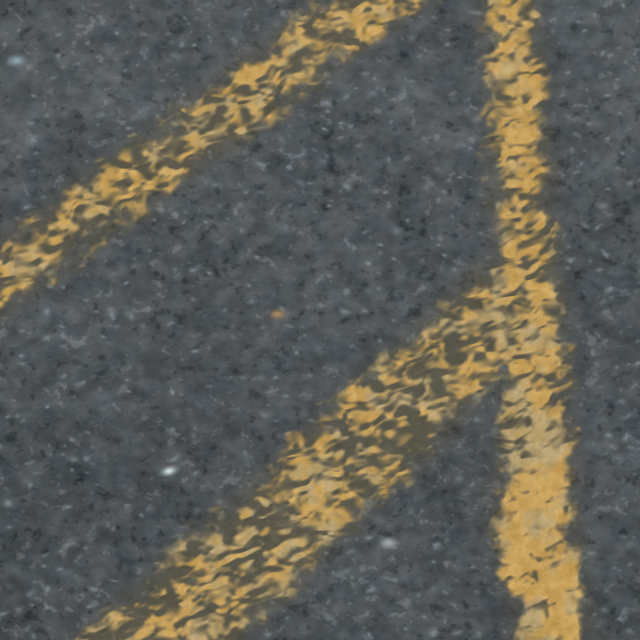
A three.js fragment shader for this texture:

```glsl
// Worn yellow road stripes meeting on dark, speckled asphalt.
varying vec2 vUv;

#define ASPHALT vec3(0.308, 0.328, 0.340)
#define PAINT vec3(0.780, 0.630, 0.360)
#define PAINT_PALE vec3(0.690, 0.620, 0.460)
#define PAINT_WORN vec3(0.370, 0.345, 0.270)
#define FLECK vec3(0.520, 0.565, 0.580)
#define GRAIN 0.15
#define EDGE_SOFT 0.016
#define EDGE_ROUGH 0.034
#define FLECK_CELLS 30.0

float hash(vec2 p) {
  vec3 q = fract(vec3(p.xyx) * 0.1031);
  q += dot(q, q.yzx + 33.33);
  return fract((q.x + q.y) * q.z);
}

float noise(vec2 p) {
  vec2 i = floor(p), f = fract(p);
  f = f * f * (3.0 - 2.0 * f);
  return mix(mix(hash(i), hash(i + vec2(1.0, 0.0)), f.x),
             mix(hash(i + vec2(0.0, 1.0)), hash(i + 1.0), f.x), f.y);
}

// Octaves are turned against each other to hide the lattice.
float fbm(vec2 p) {
  float sum = 0.0, amp = 0.5;
  for (int i = 0; i < 3; i++) {
    p = mat2(1.6, 1.2, -1.2, 1.6) * p + 17.3;
    sum += amp * noise(p * 0.5);
    amp *= 0.55;
  }
  return sum / 0.926;
}

// Depth inside a stripe whose half width runs from w.x at a to w.y at b.
float stripe(vec2 p, vec2 a, vec2 b, vec2 w) {
  vec2 ab = b - a;
  float t = clamp(dot(p - a, ab) / dot(ab, ab), 0.0, 1.0);
  return mix(w.x, w.y, t) - length(p - a - ab * t);
}

// Soft stone chip, wider than tall.
float chip(vec2 p, vec2 c, float r) {
  vec2 d = (p - c) * vec2(0.8, 1.2);
  return exp(-dot(d, d) / (r * r));
}

vec3 asphalt(vec2 p) {
  float broad = fbm(p * 8.0);
  float grain = fbm(p * vec2(50.0, 64.0));
  vec3 col = ASPHALT + GRAIN * (grain - 0.5);
  col += 0.06 * (broad - 0.5) + 0.025 * (p.y - 0.5);
  // Faint warm and cool tints in the stone
  float tint = fbm(p * 38.0 + 40.0) - 0.5;
  col += tint * vec3(0.025, 0.0, -0.02);
  // Dark pits and pale crumbs
  float crumb = fbm(p * vec2(66.0, 80.0) + 70.0);
  col -= 0.07 * smoothstep(0.62, 0.82, crumb);
  col += 0.09 * smoothstep(0.36, 0.16, crumb);
  // Scattered pale chips, two sizes
  vec2 bent = p + 0.010 * vec2(noise(p * 60.0), noise(p * 60.0 + 30.0));
  for (int k = 0; k < 2; k++) {
    float layer = float(k);
    vec2 g = bent * FLECK_CELLS * (1.0 + 0.6 * layer) + 5.7 * layer;
    vec2 id = floor(g) + 31.0 * layer;
    vec2 c = 0.3 + 0.4 * vec2(hash(id + 3.1), hash(id + 8.7));
    float strength = smoothstep(0.78, 1.0, hash(id));
    col = mix(col, FLECK, 0.75 * strength * chip(fract(g), c, 0.16));
  }
  // Larger single chips
  vec2 lean = vec2(p.x - 0.5 * (p.y - 0.264), p.y);
  col = mix(col, vec3(0.80, 0.86, 0.86), chip(lean, vec2(0.264, 0.264), 0.008));
  col = mix(col, vec3(0.55, 0.63, 0.66), chip(p, vec2(0.026, 0.905), 0.010));
  col = mix(col, vec3(0.62, 0.65, 0.64), chip(p, vec2(0.607, 0.152), 0.009));
  col = mix(col, vec3(0.66, 0.53, 0.36), chip(p, vec2(0.434, 0.509), 0.008));
  return col;
}

void main() {
  vec2 p = vUv;
  float down = 1.0 - p.y;

  // Stripe shapes
  float upper = stripe(p, vec2(-0.10, 0.490), vec2(0.65, 1.045), vec2(0.039, 0.043));
  float lower = stripe(p, vec2(0.15, -0.098), vec2(0.81, 0.535), vec2(0.083, 0.066));
  float bulge = exp(-pow((p.y - 0.19) / 0.10, 2.0));
  float centre = 0.795 + 0.068 * down - 0.015 * bulge;
  float post = 0.034 + 0.021 * down + 0.008 * bulge - abs(p.x - centre);
  float depth = max(post, max(upper, lower));

  // Ragged edge
  float ragged = (fbm(p * 36.0 + 21.0) - 0.5) * 2.0 * EDGE_ROUGH;
  float cover = smoothstep(-EDGE_SOFT, EDGE_SOFT, depth + ragged);

  // Wear broken into short, slightly rising streaks
  vec2 warp = vec2(noise(p * 40.0), noise(p * 40.0 + 50.0)) - 0.5;
  vec2 s = vec2(p.x + 0.3 * p.y, p.y - 0.35 * p.x) + 0.014 * warp;
  float streak = 0.6 * noise(s * vec2(52.0, 96.0)) + 0.4 * noise(s * vec2(90.0, 165.0) + 13.0);
  float onPost = smoothstep(-0.012, 0.018, post);
  float keep = mix(-0.04, 0.08, onPost) + 0.16 * onPost * smoothstep(0.36, 0.24, p.y);
  keep -= 0.18 * chip(p, vec2(0.725, 0.475), 0.035);
  keep -= 0.14 * (1.0 - onPost) * chip(p, vec2(0.68, 0.33), 0.07);
  keep += 0.30 * (fbm(p * 14.0 + 4.0) - 0.5) + 1.2 * clamp(depth, -0.03, 0.03);
  float paint = smoothstep(0.28, 0.72, streak + keep);

  // Colours
  vec3 ground = asphalt(p);
  float pale = smoothstep(0.40, 0.75, fbm(p * 30.0 + 80.0));
  pale = max(0.8 * pale, chip(p, vec2(0.75, 0.355), 0.035));
  vec3 yellow = mix(PAINT, PAINT_PALE, pale) + 0.16 * (fbm(p * 80.0 + 6.0) - 0.5);
  vec3 worn = mix(PAINT_WORN, ground, 0.3);
  vec3 col = mix(ground, mix(worn, yellow, paint), cover);

  // Thin stain around the paint
  float halo = smoothstep(-0.035, 0.0, depth) * (1.0 - cover);
  col = mix(col, PAINT_WORN, 0.3 * halo);
  gl_FragColor = vec4(clamp(col, 0.0, 1.0), 1.0);
}
```
